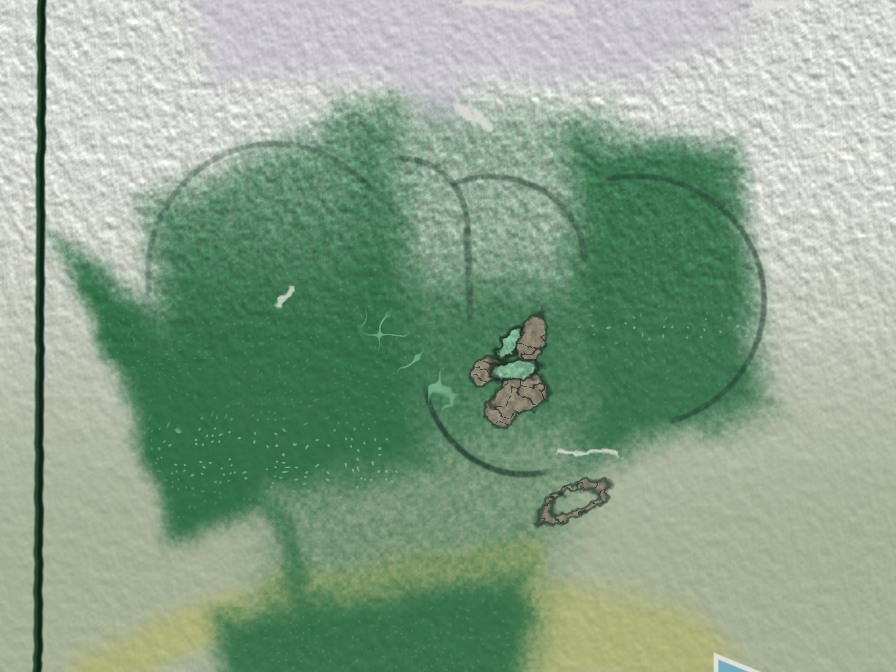
This texture is drawn by a Shadertoy shader. Its source:

```glsl
// Weathered metal: pale primer under soft clouds of green spray paint, with
// marker arcs, flaking chips and a panel seam, built from feathered quads,
// ellipses and value noise. Canvas height = 100 units, origin lower left.
const vec3 PALE = vec3(.83, .84, .82);
const vec3 SAGE = vec3(.65, .69, .59);
const vec3 LILAC = vec3(.78, .77, .80);
const vec3 OLIVE = vec3(.69, .70, .44);
const vec3 GREEN = vec3(.20, .43, .28);
const vec3 INK = vec3(.15, .25, .20);
const vec3 RUST = vec3(.51, .49, .42);
const vec3 FLAP = vec3(.48, .68, .55);
const vec3 WHITE = vec3(.88, .88, .85);
const float RELIEF = .22;
const float GRAIN = 2.2;

float hash(vec2 p) {
  vec3 q = fract(p.xyx * .1031);
  q += dot(q, q.yzx + 33.33);
  return fract((q.x + q.y) * q.z);
}
float noise(vec2 p) {
  vec2 i = floor(p), f = fract(p), e = vec2(1, 0);
  f *= f * (3. - 2. * f);
  return mix(mix(hash(i), hash(i + e), f.x), mix(hash(i + e.yx), hash(i + 1.), f.x), f.y);
}
float fbm(vec2 p) {
  float sum = 0., amp = .53;
  for (int i = 0; i < 4; i++) { sum += amp * noise(p); p = p * 2.03 + 17.; amp *= .5; }
  return sum;
}
vec2 warp(vec2 p, float freq) { return vec2(fbm(p * freq), fbm(p * freq + 40.)) - .5; }
float fill(float d, float soft) { return 1. - smoothstep(-soft, soft, d); }
float edge(vec2 p, vec2 a, vec2 b) {
  vec2 e = normalize(b - a);
  return dot(p - a, vec2(-e.y, e.x));
}
// Feathered convex quad: top left and right, then bottom right and left
float quad(vec2 p, vec4 t, vec4 b, float soft) {
  return fill(max(max(edge(p, t.xy, t.zw), edge(p, t.zw, b.xy)),
                  max(edge(p, b.xy, b.zw), edge(p, b.zw, t.xy))), soft);
}
// Feathered segment between s.xy and s.zw
float stroke(vec2 p, vec4 s, float w, float soft) {
  vec2 v = s.zw - s.xy, q = p - s.xy;
  return fill(length(q - v * clamp(dot(q, v) / dot(v, v), 0., 1.)) - w, soft);
}
// Turned ellipse distance: e holds centre and radii
float blob(vec2 p, vec4 e, float turn) {
  float c = cos(turn), s = sin(turn);
  return (length(mat2(c, -s, s, c) * (p - e.xy) / e.zw) - 1.) * min(e.z, e.w);
}
// Elliptic arc spanning 'spread' radians either side of 'mid'
float arc(vec2 p, vec4 e, float mid, float spread) {
  vec2 q = (p - e.xy) / e.zw;
  float along = dot(normalize(q + .0001), vec2(cos(mid), sin(mid))), c = cos(spread);
  return fill(abs(blob(p, e, 0.)) - .4, .25) * smoothstep(c - .05, c + .05, along);
}
float specks(vec2 p) {
  vec2 id = floor(p), c = .25 + .5 * vec2(hash(id), hash(id + 71.));
  return fill(length(fract(p) - c) - .16, .08) * step(.55, hash(id + 9.));
}
void layer(inout float cover, float a) { cover += a * (1. - cover); }

void mainImage(out vec4 fragColor, in vec2 fragCoord) {
  vec2 p = fragCoord / iResolution.y * 100.;
  vec2 w = p + 5. * warp(p, .12), j = p + 1.8 * warp(p, .7);
  float grain = fbm(p * 1.6);

  // Primer, lilac patch, olive sweeps, cream smears
  vec3 col = mix(SAGE, PALE, smoothstep(16., 80., w.y));
  float lilac = quad(w, vec4(28, 106, 126, 106), vec4(98, 88, 31, 88), 3.5);
  layer(lilac, stroke(w, vec4(62, 90, 65, 85), 4., 2.5));
  col = mix(col, LILAC, lilac * .9);
  float olive = stroke(w, vec4(14, -1, 35, 9), 3.5, 2.5);
  layer(olive, stroke(w, vec4(42, 11, 79, 17), 3.5, 2.));
  layer(olive, stroke(w, vec4(80, 7, 101, 3), 7., 3.));
  col = mix(col, OLIVE, olive * .75);
  float smear = stroke(w, vec4(119, 78, 129, 78), 1.5, 2.);
  layer(smear, stroke(w, vec4(121, 51, 129, 51), 1., 2.));
  col = mix(col, WHITE, smear * .35);

  // Green spray clouds
  float cover = quad(w, vec4(22, 70, 58, 84), vec4(63, 31, 27, 21), 4.5);
  cover *= mix(.98, .66, smoothstep(48., 80., p.y));
  layer(cover, quad(w, vec4(9.5, 64, 26, 51), vec4(40, 24, 26, 21), 2.5));
  layer(cover, .93 * quad(w, vec4(85, 80, 108.5, 78), vec4(115, 39, 87, 31), 4.));
  layer(cover, .78 * quad(w, vec4(56, 58, 89, 58), vec4(89, 35, 57, 31), 7.));
  layer(cover, .42 * quad(w, vec4(52, 83, 89, 83), vec4(89, 42, 52, 42), 5.));
  layer(cover, .42 * quad(w, vec4(42, 34, 88, 34), vec4(80, 4, 38, 4), 6.));
  layer(cover, .93 * quad(w, vec4(33, 9, 78, 14), vec4(80, -9, 33, -9), 3.5));
  layer(cover, .65 * stroke(w, vec4(42, 22, 46.5, 8), 1.6, 1.4));
  cover = clamp(cover + (grain - .5) * GRAIN * cover * (1. - cover), 0., 1.);
  col = mix(col, GREEN, cover);

  // Orange-peel relief lit from above
  float bump = fbm(p * .85) - fbm(p * .85 + vec2(.2, .42));
  col *= 1. + bump * RELIEF * mix(.7, 2.6, smoothstep(30., 75., p.y)) * (1. - .5 * lilac);

  // Marker arcs
  float ink = .35 * arc(p, vec4(40.8, 59.2, 18.8, 19.4), 2., 1.3);
  layer(ink, .5 * arc(p, vec4(60, 66, 9.6, 10.4), .8, .85));
  layer(ink, .5 * stroke(p, vec4(69.5, 66, 70, 53), .5, .3));
  layer(ink, .5 * arc(p, vec4(73, 61.5, 13.9, 12.2), 1., 1.));
  layer(ink, .6 * arc(p, vec4(94.6, 55.2, 19.1, 18.6), .25, 1.55));
  layer(ink, .85 * arc(p, vec4(78.1, 46.2, 15.3, 16.8), 4.15, .75));
  col = mix(col, INK, ink * (.6 + .6 * grain));

  // Pale specks and blister outlines
  float damp = .25 * cover;
  layer(damp, stroke(p, vec4(28, 33, 56, 31), 4.5, 3.));
  layer(damp, stroke(p, vec4(88, 51, 114, 51), 1.5, 2.));
  float marks = specks(w / 1.25) * damp;
  float blister = stroke(p, vec4(56, 52, 66, 41), 2., 1.5);
  layer(marks, blister * fill(abs(noise(p * .45) - .5) - .04, .02));
  col = mix(col, FLAP * 1.15, marks * .65);

  // Flaked paint: bare cracked patches, then lifted flaps
  float bare = min(blob(j, vec4(79, 49.5, 1.8, 3.8), -.35), blob(j, vec4(72.3, 44.6, 2.6, 1.6), .5));
  bare = min(bare, min(blob(j, vec4(77.5, 41.5, 3.9, 2.7), .2), blob(j, vec4(74.3, 38.5, 1.8, 2.2), .3)));
  bare = min(bare, abs(blob(j, vec4(85.4, 25.3, 5, 1.9), .45)) - .25);
  float crack = fill(abs(noise(j * vec2(.6, 1.1)) - .5) - .05, .04);
  col = mix(col, INK * .7, .75 * fill(bare - .3, .25));
  col = mix(col, RUST * (.75 + .55 * grain) * (1. - .55 * crack), fill(bare, .18));
  float flap = min(blob(j, vec4(75.8, 49, 2.8, 1.3), .9), blob(j, vec4(76.8, 45, 3.7, 1.7), .1));
  col = mix(col, INK * .6, .8 * fill(flap - .2, .25));
  col = mix(col, FLAP * (.7 + .6 * grain), fill(flap + .2, .18));

  // White scrapes
  float scrape = stroke(j, vec4(68, 84, 72.5, 81.3), .75, .4);
  layer(scrape, stroke(j, vec4(112, 98.5, 118, 100), .6, .5));
  layer(scrape, stroke(j, vec4(69, 100, 85, 98.5), .5, .5));
  layer(scrape, stroke(j, vec4(41.6, 55, 43, 56.5), .5, .3));
  layer(scrape, stroke(j, vec4(83, 32.8, 92, 32.5), .3, .25));
  col = mix(col, WHITE, scrape * .8);

  // Panel seam and blue corner label
  float seam = p.x - 5.5 - .006 * p.y - .25 * noise(p.yy * .5);
  col = mix(col, GREEN * .65, fill(abs(seam) - .65, .25));
  col = mix(col, INK * .5, fill(abs(seam - .2) - .3, .2));
  float label = edge(p, vec2(106.2, 2.9), vec2(114, -.3));
  label = max(label, 106.2 - p.x);
  col = mix(col, WHITE, fill(label, .15));
  col = mix(col, vec3(.45, .68, .74), fill(label + .7, .15));
  fragColor = vec4(clamp(col, 0., 1.), 1);
}
```
